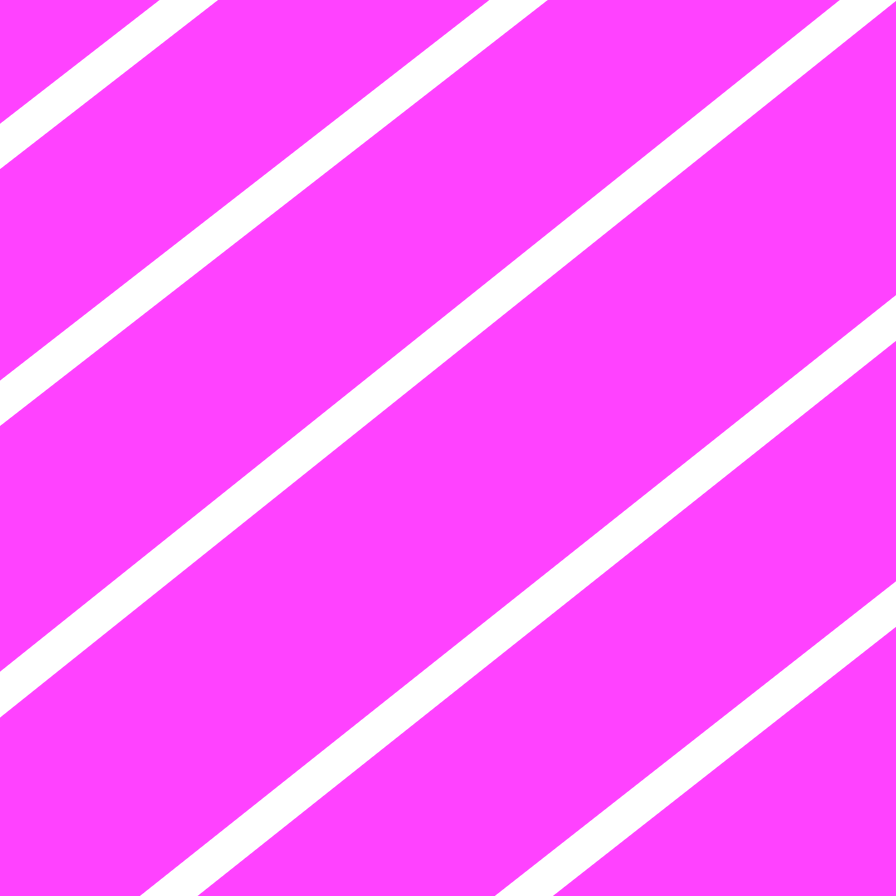
A Shadertoy shader for this pattern:

```glsl
const vec3 MAGENTA = vec3(1.0, 0.26, 1.0);
const vec3 WHITE = vec3(1.0);
const float HALF_WIDTH = 0.02;
const float SPACING = 0.3276;
const float DRIFT_RATE = 1.848;

// Height of a stripe's centre line at the middle of the canvas
float stripeHeight(float index) {
    float drift = 0.0309 * sin(DRIFT_RATE * (index - 0.5));
    return 0.6 - SPACING * index - drift;
}

// Slope of a stripe, tilting slightly from one to the next
float stripeSlope(float index) {
    return 0.7892 + 0.0035 * index + 0.0119 * cos(DRIFT_RATE * index - 0.452);
}

// Perpendicular distance to a line through (0.5, height)
float lineDistance(vec2 p, float height, float slope) {
    return abs(p.y - height - slope * (p.x - 0.5)) / sqrt(1.0 + slope * slope);
}

// Antialiased coverage of a band around a line
float bandCoverage(float dist, float halfWidth, float pixel) {
    return clamp(0.5 + (halfWidth - dist) / pixel, 0.0, 1.0);
}

void mainImage(out vec4 fragColor, in vec2 fragCoord) {
    vec2 p = fragCoord / iResolution.xy;
    float pixel = 1.0 / iResolution.y;

    // Five diagonal stripes, from upper left to lower right
    float coverage = 0.0;
    for (int i = -2; i <= 2; i++) {
        float index = float(i);
        float dist = lineDistance(p, stripeHeight(index), stripeSlope(index));
        coverage = max(coverage, bandCoverage(dist, HALF_WIDTH, pixel));
    }

    fragColor = vec4(mix(MAGENTA, WHITE, coverage), 1.0);
}
```
